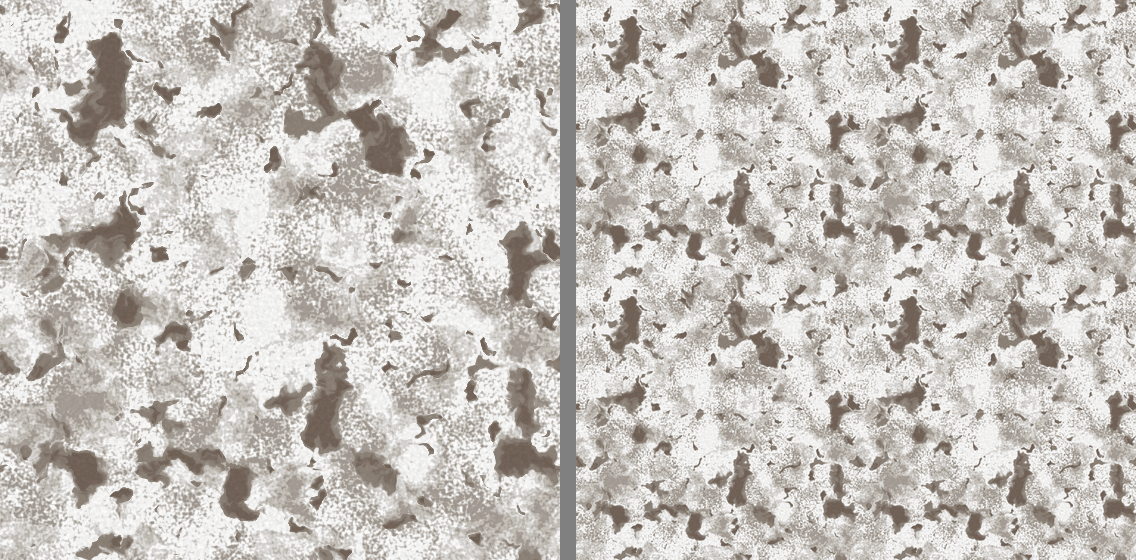
Left: one tile. Right: repeated 2 by 2.
Reproduce this texture procedurally as a Shadertoy shader.

```glsl
const vec3 CHALK = vec3(0.945, 0.943, 0.94);
const vec3 PLASTER = vec3(0.84, 0.83, 0.82);
const vec3 STONE = vec3(0.75, 0.73, 0.70);
const vec3 CLAY = vec3(0.64, 0.61, 0.58);
const vec3 EARTH = vec3(0.54, 0.50, 0.46);
const vec3 UMBER = vec3(0.44, 0.38, 0.34);

// Unit gradient at a lattice point, wrapped to the period
vec2 gradientAt(vec2 cell, float period, float seed) {
    uvec2 c = uvec2(mod(cell, period));
    uint h = c.x * 1597u + c.y * 51749u + uint(seed) * 7919u;
    h = (h ^ (h >> 15)) * 73244475u;
    h = (h ^ (h >> 13)) * 73244475u;
    h ^= h >> 16;
    float angle = 6.28318 * float(h & 65535u) / 65536.0;
    return vec2(cos(angle), sin(angle));
}

// Tiling gradient noise, scaled to a standard deviation near one
float noise(vec2 uv, float period, float seed) {
    vec2 p = uv * period;
    vec2 cell = floor(p);
    vec2 f = p - cell;
    vec2 w = f * f * f * (f * (f * 6.0 - 15.0) + 10.0);
    vec2 e = vec2(1.0, 0.0);
    float a = dot(gradientAt(cell, period, seed), f);
    float b = dot(gradientAt(cell + e.xy, period, seed), f - e.xy);
    float c = dot(gradientAt(cell + e.yx, period, seed), f - e.yx);
    float d = dot(gradientAt(cell + e.xx, period, seed), f - e.xx);
    return 4.7 * mix(mix(a, b, w.x), mix(c, d, w.x), w.y);
}

// Octaves of noise, normalised to keep the same deviation
float fbm(vec2 uv, float period, int octaves, float gain, float seed) {
    float sum = 0.0, power = 0.0, amp = 1.0;
    for (int i = 0; i < octaves; i++) {
        sum += amp * noise(uv, period, seed + float(i));
        power += amp * amp;
        amp *= gain;
        period *= 2.0;
    }
    return sum * inversesqrt(power);
}

float softStep(float edge, float width, float x) {
    return smoothstep(edge - width, edge + width, x);
}

// Signed depth of the pits: broad cavities and small holes, positive inside
float pitDepth(vec2 uv) {
    float cavity = 0.9 * fbm(uv, 8.0, 5, 0.45, 20.0) + 0.44 * noise(uv, 3.0, 30.0);
    float hole = fbm(uv, 22.0, 3, 0.4, 40.0);
    return max(cavity - 1.2, hole - 1.75);
}

// Terraced tones of the crust from low to high ground
vec3 crustColor(float height) {
    vec3 color = mix(CLAY, STONE, softStep(-1.2, 0.3, height));
    color = mix(color, PLASTER, softStep(-0.42, 0.3, height));
    return mix(color, CHALK, softStep(0.36, 0.3, height));
}

void mainImage(out vec4 fragColor, in vec2 fragCoord) {
    vec2 uv = fragCoord / iResolution.xy;

    // Ragged outlines from a warped domain
    vec2 warp = vec2(fbm(uv, 12.0, 4, 0.55, 1.0), fbm(uv, 12.0, 4, 0.55, 10.0));
    vec2 p = uv + 0.009 * warp;

    float grain = 0.8 * noise(uv, 190.0, 50.0) + 0.6 * noise(uv, 110.0, 51.0);
    float pit = pitDepth(p) + 0.04 * grain;

    // Crust: mottled ground, granular in some areas and smooth in others
    float roughness = mix(0.2, 0.75, softStep(-0.2, 0.8, noise(p, 9.0, 60.0)));
    float height = 0.8 * fbm(p, 10.0, 5, 0.65, 70.0) + 0.4 * noise(p, 4.0, 80.0);
    height += roughness * grain;

    // Pale rim and thin grey halo around each pit
    float halo = softStep(-0.13, 0.12, pit);
    float rim = softStep(-0.65, 0.15, pit) * (1.0 - softStep(-0.3, 0.15, pit));
    height += 0.5 * rim - 0.9 * halo;

    // Pit floor, darker toward its core
    float core = pit + 0.12 * fbm(p, 40.0, 3, 0.6, 90.0);
    vec3 floorColor = mix(EARTH, UMBER, softStep(0.42, 0.22, core));

    vec3 color = mix(crustColor(height), floorColor, softStep(0.0, 0.09, pit));
    color *= 1.0 + 0.018 * grain;
    fragColor = vec4(clamp(color, 0.0, 1.0), 1.0);
}
```
